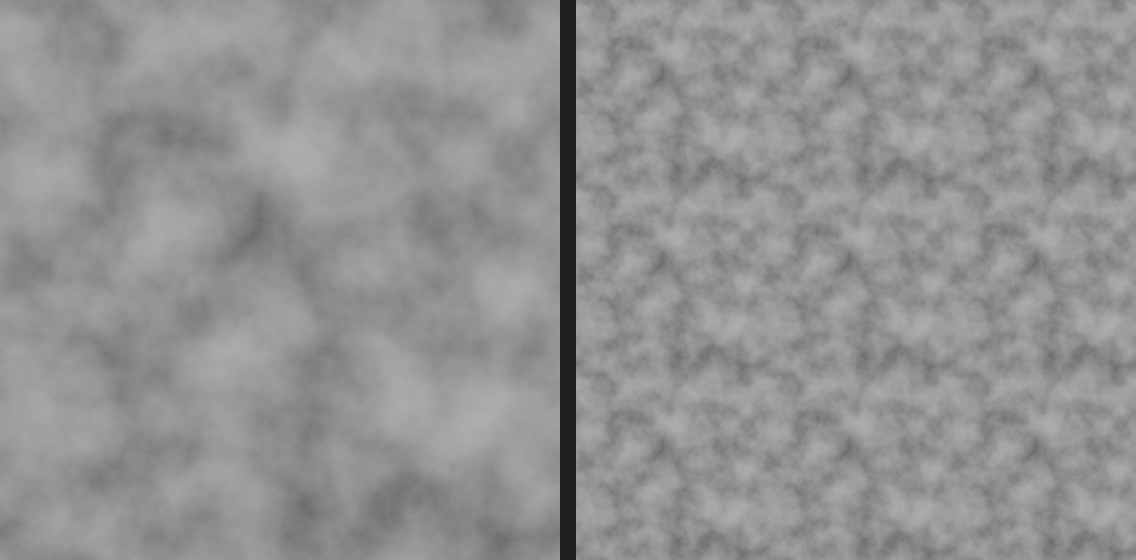
Left, the tile; right, the same tile 3 across and 3 down.
Reproduce this texture procedurally as a WebGL 2 fragment shader.

```glsl
#version 300 es
precision highp float;

uniform vec2 u_resolution;
out vec4 fragColor;

const int   OCTAVES     = 6;
const int   BASE_CELLS  = 6;      // lattice cells across the tile, first octave
const int   BROAD_CELLS = 3;      // lattice cells of the slow drift in tone
const float BROAD_GAIN  = 0.35;
const float GAIN        = 0.5;    // amplitude ratio between octaves
const float MEAN_TONE   = 0.584;
const float CONTRAST    = 0.165;
const float DARK_BIAS   = 0.06;   // deepens shadows, flattens highlights
const float TAU         = 6.2831853;

// Integer hash of a lattice point and a layer seed, in 0..1
float hash(ivec2 cell, int seed) {
    uint h = uint(cell.x) * 1597u + uint(cell.y) * 51749u + uint(seed) * 7919u;
    h = (h ^ (h >> 16)) * 73244475u;
    h = (h ^ (h >> 15)) * 73244475u;
    h ^= h >> 16;
    return float(h & 65535u) / 65536.0;
}

// Contribution of one lattice corner; the corner wraps around the tile
float cornerSlope(ivec2 cell, ivec2 corner, vec2 local, int cells, int seed) {
    ivec2 wrapped = (cell + corner) % cells;
    float angle = TAU * hash(wrapped, seed);
    return dot(vec2(cos(angle), sin(angle)), local - vec2(corner));
}

// Periodic gradient noise with a whole number of cells per tile
float tileNoise(vec2 uv, int cells, int seed) {
    vec2 shift = vec2(hash(ivec2(0), seed + 50), hash(ivec2(1), seed + 50));
    vec2 p = fract(uv + shift) * float(cells);
    ivec2 cell = ivec2(floor(p));
    vec2 f = fract(p);
    vec2 blend = f * f * f * (f * (f * 6.0 - 15.0) + 10.0);
    float bottom = mix(cornerSlope(cell, ivec2(0, 0), f, cells, seed),
                       cornerSlope(cell, ivec2(1, 0), f, cells, seed), blend.x);
    float top = mix(cornerSlope(cell, ivec2(0, 1), f, cells, seed),
                    cornerSlope(cell, ivec2(1, 1), f, cells, seed), blend.x);
    return mix(bottom, top, blend.y);
}

// Broad drift plus octaves of ever finer cloud
float clouds(vec2 uv) {
    float sum = BROAD_GAIN * tileNoise(uv, BROAD_CELLS, 17);
    float amplitude = 1.0;
    int cells = BASE_CELLS;
    for (int i = 0; i < OCTAVES; i++) {
        sum += amplitude * tileNoise(uv, cells, i + 1);
        amplitude *= GAIN;
        cells *= 2;
    }
    return sum;
}

void main() {
    vec2 uv = gl_FragCoord.xy / u_resolution;
    float density = clouds(uv);
    float tone = MEAN_TONE + CONTRAST * density - DARK_BIAS * density * density;
    fragColor = vec4(vec3(tone), 1.0);
}
```
